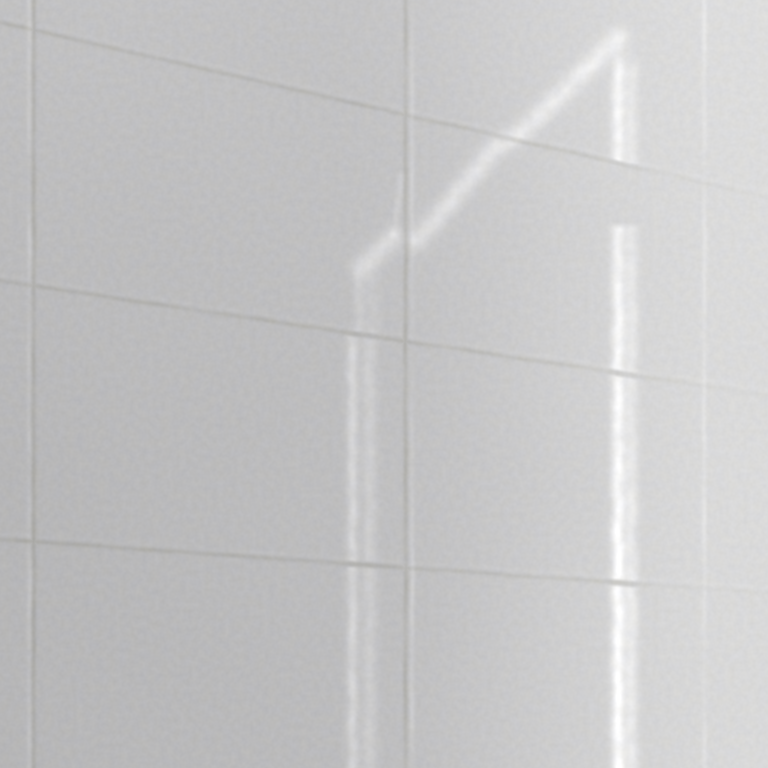
This texture is drawn by a WebGL 2 fragment shader. Its source:

```glsl
#version 300 es
precision highp float;
// Glossy pale wall tiles in perspective, with a bent window-frame reflection.

#define JOINT_WIDTH 0.0034
#define JOINT_DEPTH 0.052
#define EDGE_LIGHT 0.034
#define COLUMN_START 0.044
#define COLUMN_STEP 0.5485
#define COLUMN_SHRINK 0.1221
#define GLOSS 0.165
#define GRAIN 0.017
#define GRAIN_SCALE 120.0

uniform vec2 u_resolution;
out vec4 outColor;

vec2 hashGradient(vec2 cell) {
  vec3 h = fract(cell.xyx * vec3(0.1031, 0.1030, 0.0973));
  h += dot(h, h.yzx + 33.33);
  float angle = 6.2832 * fract((h.x + h.y) * h.z);
  return vec2(cos(angle), sin(angle));
}

float gradientNoise(vec2 p) {
  vec2 i = floor(p), f = fract(p);
  vec2 w = f * f * f * (f * (f * 6.0 - 15.0) + 10.0);
  vec2 e = vec2(0.0, 1.0);
  float a = dot(hashGradient(i), f);
  float b = dot(hashGradient(i + e.yx), f - e.yx);
  float c = dot(hashGradient(i + e), f - e);
  float d = dot(hashGradient(i + 1.0), f - 1.0);
  return mix(mix(a, b, w.x), mix(c, d, w.x), w.y);
}

float softLine(float d, float width) {
  return exp(-d * d / (width * width));
}

float segmentDistance(vec2 p, vec2 a, vec2 b) {
  vec2 ab = b - a;
  return length(p - a - ab * clamp(dot(p - a, ab) / dot(ab, ab), 0.0, 1.0));
}

// Signed distance to the nearest upright joint; the columns narrow to the right.
float columnOffset(float x) {
  float k = round((x - COLUMN_START) / (COLUMN_STEP - COLUMN_SHRINK * x));
  return x - (COLUMN_START + COLUMN_STEP * k) / (1.0 + COLUMN_SHRINK * k);
}

// Signed distance to the nearest level joint; the rows converge to the right.
float rowOffset(vec2 p) {
  float pitch = 0.3365 - 0.079 * p.x;
  float row = (p.y - 0.7022 - 0.070 * p.x) / pitch;
  return (row - round(row)) * pitch;
}

// Reflected frame: two uprights and a slanted bar that breaks at the joints.
float reflection(vec2 p, float rowGap) {
  float wobble = 0.003 * gradientNoise(vec2(3.0, p.y * 28.0));
  float x = p.x + wobble;
  float streak = 0.92 + 0.35 * gradientNoise(vec2(p.x * 60.0, p.y * 50.0));

  float right = softLine(x - 0.805, 0.0085) + 0.5 * softLine(x - 0.822, 0.009);
  float gap = smoothstep(0.211, 0.219, p.y) * (1.0 - smoothstep(0.288, 0.300, p.y));
  right *= smoothstep(0.055, 0.10, p.y) * (1.0 - gap);
  right *= mix(0.8, 1.12, smoothstep(0.25, 0.8, p.y));

  float shift = 0.008 * (1.0 - smoothstep(0.425, 0.44, p.y));
  float left = 0.55 * softLine(x - 0.459 - shift, 0.0075)
             + 0.36 * softLine(x - 0.481 - shift * 0.5, 0.010);
  left *= smoothstep(0.335, 0.365, p.y) * mix(1.0, 0.5, shift / 0.008);

  float bar = segmentDistance(p, vec2(0.805, 0.050), vec2(0.682, 0.170));
  bar = min(bar, segmentDistance(p, vec2(0.682, 0.170), vec2(0.642, 0.196)));
  bar = min(bar, segmentDistance(p, vec2(0.642, 0.196), vec2(0.545, 0.312)));
  bar = min(bar, segmentDistance(p, vec2(0.511, 0.310), vec2(0.472, 0.348)));
  float curl = segmentDistance(p, vec2(0.523, 0.230), vec2(0.513, 0.305));
  float slant = 0.62 * softLine(bar, 0.0135) + 0.25 * softLine(curl, 0.005);

  return (max(right, left) * rowGap + slant * mix(0.6, 1.0, rowGap)) * streak;
}

void main() {
  vec2 uv = gl_FragCoord.xy / u_resolution;
  vec2 p = vec2(uv.x, 1.0 - uv.y); // y runs down the wall

  // Broad light falling from the right and from above
  float light = 0.712 + 0.055 * p.x + 0.085 * smoothstep(0.42, 0.96, p.x);
  light += 0.045 * (1.0 - p.y) * (1.0 - p.y) * (1.0 - 0.6 * p.x);
  light += 0.006 * gradientNoise(p * 4.0);
  vec3 glazeTint = mix(vec3(0.999, 0.998, 1.004), vec3(1.0), smoothstep(0.5, 1.0, p.x));
  vec3 color = light * glazeTint;

  // Unevenly worn joints, fading into the bright side
  float dx = columnOffset(p.x) + 0.002 * gradientNoise(vec2(p.y * 14.0, 7.0));
  float dy = rowOffset(p) + 0.0015 * gradientNoise(vec2(p.x * 14.0, 2.0));
  float wear = 0.9 + 0.7 * gradientNoise(p * 18.0);
  float fade = 1.0 - 0.7 * smoothstep(0.72, 0.95, p.x);
  float upright = softLine(dx, JOINT_WIDTH) * (1.0 - smoothstep(0.7, 0.85, p.x));
  float joint = max(upright, 0.9 * softLine(dy, JOINT_WIDTH));
  color -= JOINT_DEPTH * joint * wear * fade * vec3(0.9, 0.93, 1.2);

  // Rounded tile rims catching light; only the rim shows on the bright side
  float rimShift = p.x < 0.3 ? -0.006 : (p.x < 0.72 ? 0.0085 : 0.0);
  float rim = softLine(dx - rimShift, 0.0035);
  rim *= 0.75 + 1.2 * gradientNoise(vec2(p.x * 3.0, p.y * 11.0));
  rim += 0.25 * softLine(dy + 0.007, 0.003);
  color += EDGE_LIGHT * rim;

  // Reflection over the glaze, interrupted by the level joints
  float rowGap = smoothstep(0.001, 0.007, abs(dy));
  float shine = reflection(p, rowGap);
  color += GLOSS * shine * vec3(1.0, 1.0, 0.995);

  // Fine grain with a trace of colour
  vec2 g = p * GRAIN_SCALE;
  float grain = gradientNoise(g) + 0.6 * gradientNoise(g * 2.1 + 9.0);
  float tint = gradientNoise(g * 0.6 + 31.0);
  color += GRAIN * (grain + 0.8 * tint * vec3(0.5, 0.2, -1.0));

  outColor = vec4(clamp(color, 0.0, 1.0), 1.0);
}
```
